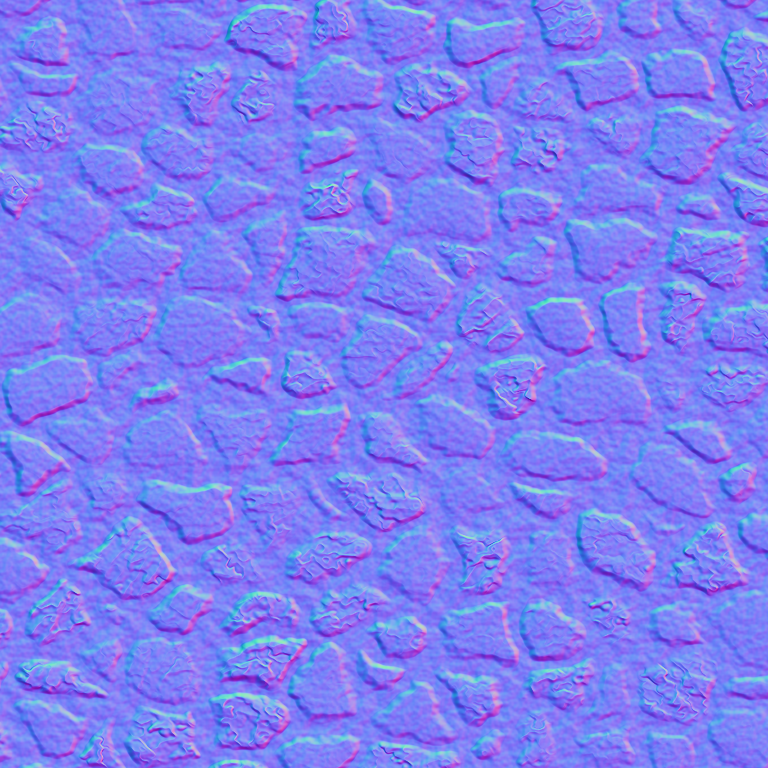
This texture map is drawn by a three.js fragment shader. Its source:

```glsl
// Tangent-space normal map of an irregular rubble stone wall set in rough mortar.
varying vec2 vUv;

const vec2  STONES       = vec2(10.6, 13.0); // stone cells across and up
const float JITTER       = 0.85;   // scatter of the stone centres
const float SIZE_SPREAD  = 0.34;   // difference between large and small stones
const float CORNER       = 15.0;   // higher is sharper corners
const vec2  GAP          = vec2(0.03, 0.11); // half mortar width, in cells
const float BEVEL        = 0.13;   // width of the stone rim, in cells
const vec2  STONE_HEIGHT = vec2(0.0018, 0.0056);
const float DOME         = 0.0016; // soft swelling of each stone
const float LEDGE        = 0.0027; // chipped steps on rough stones
const float RIDGE        = 0.0052; // chisel ridges on rough stones
const float GRAIN        = 0.0010;
const float MORTAR_BUMP  = 0.0022;
const float SAMPLE_STEP  = 0.0018; // slope sampling distance, sets softness
const vec3  FLAT_COLOR   = vec3(0.495, 0.5, 0.975);
const float UNDERSIDE    = 0.08;   // darkening of downward slopes

vec2 hash2(vec2 p) {
  vec3 q = fract(vec3(p.xyx) * vec3(0.1031, 0.1030, 0.0973));
  q += dot(q, q.yzx + 33.33);
  return fract((q.xx + q.yz) * q.zy);
}

vec2 gradientAt(vec2 cell) {
  float angle = 6.2832 * hash2(cell + 71.0).x;
  return vec2(cos(angle), sin(angle));
}

float gradientNoise(vec2 p) {
  vec2 i = floor(p), f = p - i;
  vec2 u = f * f * f * (f * (f * 6.0 - 15.0) + 10.0);
  vec2 e = vec2(1.0, 0.0);
  float a = dot(gradientAt(i), f);
  float b = dot(gradientAt(i + e.xy), f - e.xy);
  float c = dot(gradientAt(i + e.yx), f - e.yx);
  float d = dot(gradientAt(i + e.xx), f - e.xx);
  return mix(mix(a, b, u.x), mix(c, d, u.x), u.y);
}

// Stone centre in xy, size weight in z
vec3 stoneSite(vec2 cell) {
  vec2 offset = (hash2(cell + 17.0) - 0.5) * JITTER;
  return vec3(cell + 0.5 + offset, SIZE_SPREAD * hash2(cell + 43.0).x);
}

float weightedDistance(vec2 p, vec3 site) {
  vec2 d = p - site.xy;
  return dot(d, d) - site.z;
}

// Rounded distance to the stone border in x, stone cell in yz
vec3 stoneCells(vec2 p) {
  vec2 home = floor(p), owner = home;
  float nearest = 100.0;
  for (int y = -2; y <= 2; y++)
    for (int x = -2; x <= 2; x++) {
      vec2 cell = home + vec2(float(x), float(y));
      float d = weightedDistance(p, stoneSite(cell));
      if (d < nearest) { nearest = d; owner = cell; }
    }
  vec3 own = stoneSite(owner);
  float sum = 0.0;
  for (int y = -2; y <= 2; y++)
    for (int x = -2; x <= 2; x++) {
      if (x == 0 && y == 0) continue;
      vec3 other = stoneSite(owner + vec2(float(x), float(y)));
      float gap = weightedDistance(p, other) - nearest;
      float border = 0.5 * gap / max(length(other.xy - own.xy), 0.05);
      sum += exp(-CORNER * border);
    }
  return vec3(-log(max(sum, 0.000001)) / CORNER, owner);
}

float wallHeight(vec2 uv) {
  // Uneven stone outlines
  vec2 p = uv * STONES;
  p += 0.28 * vec2(gradientNoise(p * 1.3), gradientNoise(p * 1.3 + 31.0));
  p += 0.07 * vec2(gradientNoise(p * 4.5 + 9.0), gradientNoise(p * 4.5 + 57.0));
  vec3 stone = stoneCells(p);
  vec2 shape = hash2(stone.yz + 101.0);
  vec2 finish = hash2(stone.yz + 157.0);

  // Raised stone with a worn rim
  float grain = gradientNoise(uv * vec2(85.0, 105.0));
  float inset = mix(GAP.x, GAP.y, shape.x);
  float rise = smoothstep(inset, inset + BEVEL, stone.x + 0.03 * grain);
  float wear = 1.0 + 0.6 * gradientNoise(uv * 14.0 + 5.0);
  float h = rise * wear * mix(STONE_HEIGHT.x, STONE_HEIGHT.y, shape.y);
  h += DOME * smoothstep(inset, inset + 0.45, stone.x);

  // Ledges and ridges along the grain direction of each stone
  float angle = (finish.y - 0.6) * 1.8;
  float c = cos(angle), s = sin(angle);
  vec2 q = mat2(c, -s, s, c) * uv * vec2(27.0, 50.0);
  q += 0.5 * grain;
  float ledge = smoothstep(-0.1, 0.1, gradientNoise(q * 0.65 + 23.0));
  float ridge = -abs(gradientNoise(q + 83.0));
  float rough = finish.x * finish.x;
  h += rise * rough * (LEDGE * ledge + RIDGE * ridge);

  // Mortar lumps and overall grain
  h += (1.0 - rise) * MORTAR_BUMP * gradientNoise(uv * 46.0 + 3.0);
  h += GRAIN * (grain + 0.4 * gradientNoise(uv * 170.0));
  return h;
}

void main() {
  // Slopes of the height field become the normal
  vec2 base = vUv - 0.5 * SAMPLE_STEP;
  float h = wallHeight(base);
  vec2 slope = vec2(wallHeight(base + vec2(SAMPLE_STEP, 0.0)),
                    wallHeight(base + vec2(0.0, SAMPLE_STEP))) - h;
  vec3 n = normalize(vec3(-slope / SAMPLE_STEP, 1.0));

  vec3 color = vec3(FLAT_COLOR.xy + 0.5 * n.xy, FLAT_COLOR.z * (0.5 + 0.5 * n.z));
  color.b -= UNDERSIDE * max(-n.y, 0.0);
  gl_FragColor = vec4(color, 1.0);
}
```
